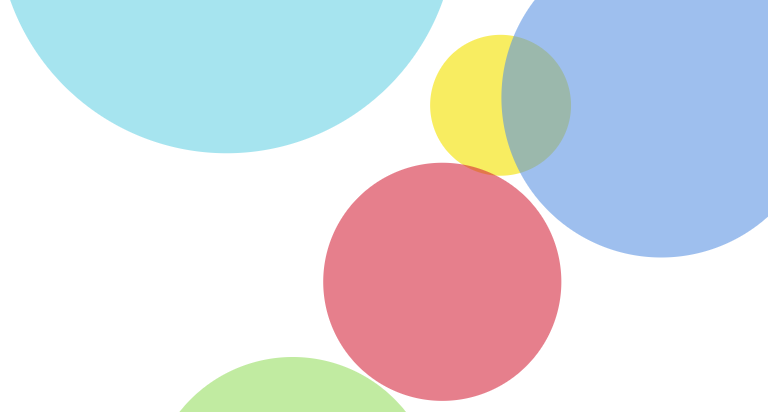
This background is drawn by a Shadertoy shader. Its source:

```glsl
// Five large translucent discs in flat pastel colours on a white ground.
// Each disc is a circle distance function with a one-pixel soft edge,
// laid down in order like tinted film so that overlaps blend.

// Discs: centre x, centre y, radius, in units of the canvas height
const vec3 CYAN_DISC   = vec3(0.550,  1.185, 0.557);
const vec3 YELLOW_DISC = vec3(1.215,  0.7445, 0.171);
const vec3 BLUE_DISC   = vec3(1.605,  0.763, 0.388);
const vec3 RED_DISC    = vec3(1.0735, 0.316, 0.289);
const vec3 GREEN_DISC  = vec3(0.7105, -0.2165, 0.350);

// Film colours as they appear on white
const vec3 CYAN   = vec3(0.651, 0.894, 0.937);
const vec3 YELLOW = vec3(0.973, 0.929, 0.380);
const vec3 BLUE   = vec3(0.620, 0.750, 0.933);
const vec3 RED    = vec3(0.900, 0.498, 0.550);
const vec3 GREEN  = vec3(0.755, 0.920, 0.630);
const vec3 PAPER  = vec3(1.0);

const float FILM_OPACITY = 0.58;

// Coverage of a disc, softened over one pixel
float discMask(vec2 p, vec3 disc) {
    float dist = length(p - disc.xy) - disc.z;
    return clamp(0.5 - dist * iResolution.y, 0.0, 1.0);
}

// Puts a film over the colour below; over white it shows its own colour
vec3 layFilm(vec3 below, vec3 film, float mask) {
    vec3 tinted = film - (1.0 - FILM_OPACITY) * (PAPER - below);
    return mix(below, clamp(tinted, 0.0, 1.0), mask);
}

void mainImage(out vec4 fragColor, in vec2 fragCoord) {
    vec2 p = fragCoord / iResolution.y;

    // Stack the films from back to front
    vec3 color = PAPER;
    color = layFilm(color, CYAN,   discMask(p, CYAN_DISC));
    color = layFilm(color, YELLOW, discMask(p, YELLOW_DISC));
    color = layFilm(color, BLUE,   discMask(p, BLUE_DISC));
    color = layFilm(color, RED,    discMask(p, RED_DISC));
    color = layFilm(color, GREEN,  discMask(p, GREEN_DISC));

    fragColor = vec4(color, 1.0);
}
```
